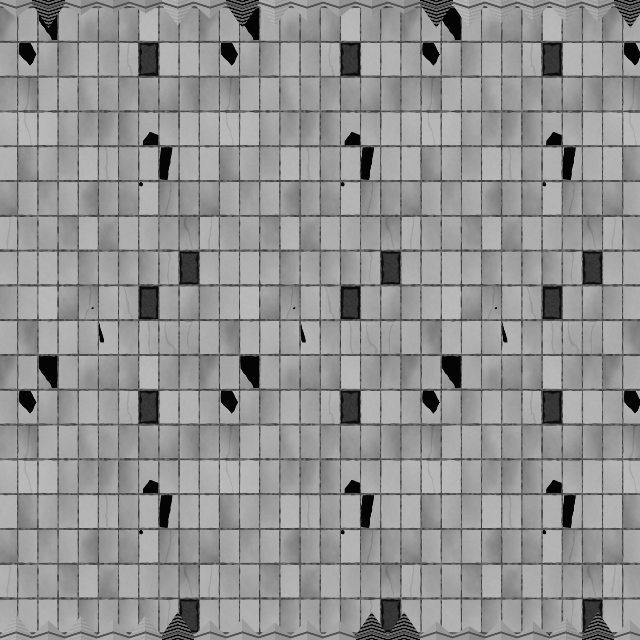
A WebGL 2 fragment shader for this texture:

```glsl
#version 300 es
precision highp float;

uniform vec2 u_resolution;
out vec4 fragColor;

#define TILE_SIZE vec2(0.03151, 0.05436)
#define GRID_ORIGIN vec2(0.0277, 0.0654)
#define PERIOD 10.0
#define GROUT_HALF vec2(0.032, 0.052)
#define LIGHT_TILE 0.735
#define GROUT_SHADE 0.33
#define HOLE_SHADE 0.015
#define PATCH_SHADE 0.21
#define SPIKES 19.8
#define SPIKE_HEIGHT 0.046

float hash(vec2 p) {
    vec3 q = fract(vec3(p.xyx) * 0.1031);
    q += dot(q, q.yzx + 33.33);
    return fract((q.x + q.y) * q.z);
}

float noise(vec2 p) {
    vec2 i = floor(p), f = fract(p);
    f = f * f * (3.0 - 2.0 * f);
    return mix(mix(hash(i), hash(i + vec2(1, 0)), f.x),
               mix(hash(i + vec2(0, 1)), hash(i + 1.0), f.x), f.y);
}

float fbm(vec2 p) {
    return 0.6 * noise(p) + 0.27 * noise(p * 2.1 + 7.0) + 0.13 * noise(p * 4.3 + 19.0);
}

float box(vec2 p, vec2 halfSize) {
    vec2 d = abs(p) - halfSize;
    return max(d.x, d.y);
}

// Box trimmed by three straight cuts, each given by its angle and distance
float shard(vec2 p, vec2 halfSize, vec3 angle, vec3 dist) {
    vec3 cuts = cos(angle) * p.x + sin(angle) * p.y - dist;
    return max(box(p, halfSize), max(cuts.x, max(cuts.y, cuts.z)));
}

// Broken-out pieces of one period, in tile widths with y downwards
float holes(vec2 p) {
    p += 0.05 * (vec2(noise(p * 5.0), noise(p * 5.0 + 40.0)) - 0.5);
    float d = shard(p - vec2(0.51, 0.62), vec2(0.43, 0.59), vec3(-0.49, 2.36, 0.49), vec3(0.38, 0.32, 0.38));
    d = min(d, shard(p - vec2(6.6, 4.81), vec2(0.38, 0.33), vec3(-2.5, -1.23, 0), vec3(0.24, 0.32, 9)));
    d = min(d, shard(p - vec2(7.35, 6.02), vec2(0.33, 0.81), vec3(0.154, -3.04, 0), vec3(0.2, 0.325, 9)));
    d = min(d, shard(p - vec2(4.13, 14.38), vec2(0.14, 0.52), vec3(-0.268, 2.9, 0), vec3(0.03, 0.146, 9)));
    d = min(d, shard(p - vec2(1.52, 16.37), vec2(0.47, 0.79), vec3(2.55, 0, 0), vec3(0.28, 9, 9)));
    d = min(d, length(p - vec2(6.1, 7.06)) - 0.1);
    return min(d, length(p - vec2(3.71, 13.21)) - 0.05);
}

bool isCell(vec2 id, float column, float row) {
    return distance(id, vec2(column, row)) < 0.5;
}

float tileShade(vec2 id, vec2 f, vec2 local, float px) {
    float tone = hash(id + 3.0), stain = hash(id + 61.0), turn = 6.283 * hash(id + 17.0);
    float slope = 0.5 + dot(f - 0.5, vec2(cos(turn), sin(turn)));
    float cloud = fbm(local * vec2(1.8, 1.1) + id * 7.3);
    float shade = LIGHT_TILE - 0.05 * tone - 0.29 * stain * mix(slope, cloud, 0.5);
    shade += 0.015 * (noise(local * 9.0 + id * 5.0) - 0.5);
    // Faint hairline cracks on a few tiles
    float crack = abs(local.x + 0.7 * local.y * (tone - 0.5) + 0.5 * (cloud - 0.5));
    return shade - 0.06 * step(0.85, hash(id + 91.0)) * (1.0 - smoothstep(0.015, 0.015 + px, crack));
}

float wall(vec2 uv, float px) {
    vec2 t = mod((uv - GRID_ORIGIN) / TILE_SIZE, PERIOD);
    vec2 id = floor(t), f = fract(t);
    float aspect = TILE_SIZE.y / TILE_SIZE.x;
    vec2 p = t * vec2(1, aspect), local = (f - 0.5) * vec2(1, aspect);
    float shade = tileShade(id, f, local, px);

    // Missing tiles: black rim around a rough grey backing
    if (isCell(id, 6.0, 0.0) || isCell(id, 8.0, 6.0) || isCell(id, 6.0, 7.0)) {
        float rough = box(local, vec2(0.37, 0.7)) + 0.17 * (fbm(p * 4.0) - 0.5);
        float backing = PATCH_SHADE + 0.05 * (noise(p * 13.0) - 0.5);
        shade = mix(backing, 0.045, smoothstep(-0.05, 0.04, rough));
    }
    shade = mix(HOLE_SHADE, shade, smoothstep(-0.5 * px, 0.5 * px, holes(p)));

    // Uneven mottled grout
    vec2 gap = vec2(0.5, 0.5 * aspect) - abs(local);
    vec2 width = GROUT_HALF * (0.7 + 0.6 * vec2(noise(p * vec2(2, 4)), noise(p * vec2(5, 2) + 30.0)));
    vec2 line = 1.0 - smoothstep(width - 0.5 * px, width + 0.5 * px, gap);
    float grout = GROUT_SHADE + 0.24 * (noise(p * 9.0) - 0.5);
    return mix(shade, grout, max(line.x, line.y));
}

// Folded spikes along the upper and lower borders
float border(vec2 uv, float shade, float px) {
    float side = step(0.5, uv.y), depth = min(uv.y, 1.0 - uv.y);
    float slot = floor(uv.x * SPIKES), across = abs(fract(uv.x * SPIKES) - 0.5) * 2.0;
    float rnd = hash(vec2(slot, side * 37.0 + 5.0));
    float column = mod(((slot + 0.5) / SPIKES - GRID_ORIGIN.x) / TILE_SIZE.x, PERIOD);
    float dark = step(abs(column - mix(1.0, 8.4, side)), 0.9);
    float reach = SPIKE_HEIGHT * mix(0.3, 0.8, max(rnd, dark));
    float edge = depth - 0.007 - reach * (1.0 - across);
    float fold = depth + 0.008 * across;
    float stripe = smoothstep(0.25, 0.6, abs(fract(fold * 190.0) - 0.5) * 2.0);
    float facet = 0.6 + 0.12 * rnd - 0.06 * step(0.5, fract(uv.x * SPIKES)) - 0.05 * stripe * step(0.6, rnd);
    facet = mix(facet, mix(0.04, 0.42, stripe), dark);
    facet = mix(0.32, facet, smoothstep(0.0008, 0.0008 + px, abs(fold - 0.012)));
    return mix(facet, shade, smoothstep(-px, px, edge));
}

void main() {
    vec2 uv = gl_FragCoord.xy / u_resolution;
    uv.y = 1.0 - uv.y;
    float px = 1.0 / min(u_resolution.x, u_resolution.y);
    float shade = border(uv, wall(uv, px / TILE_SIZE.x), px);
    fragColor = vec4(vec3(shade), 1.0);
}
```
